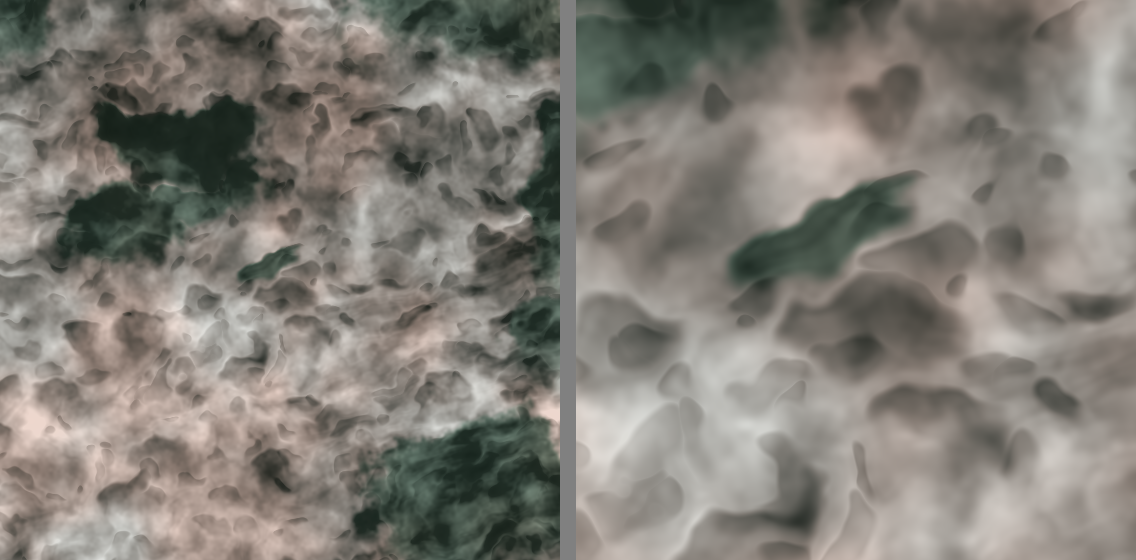
Left: the whole. Right: its middle third, enlarged.
Give the GLSL for this texture, as a Shadertoy shader.

```glsl
// Weathered pale rock face with shadowed hollows, small pits and tilted ledges.
// Layered value noise gives grain and top-lit relief; soft warped ellipses carve
// the hollows, jittered cells the pits; tone then picks a colour from a ramp.

const vec3 SHADOW = vec3(0.10, 0.125, 0.105);
const vec3 STONE = vec3(0.505, 0.475, 0.452);
const vec3 CHALK = vec3(0.89, 0.86, 0.845);
const vec3 MOSS_TINT = vec3(0.84, 1.03, 0.98);
const vec3 RUST_TINT = vec3(1.05, 0.98, 0.95);
const vec3 ASH_TINT = vec3(0.97, 1.01, 1.01);

float hash(vec2 p) {
    vec3 q = fract(p.xyx * 0.1031);
    q += dot(q, q.yzx + 33.33);
    return fract((q.x + q.y) * q.z);
}

vec2 rotate(vec2 p, float angle) {
    float c = cos(angle), s = sin(angle);
    return vec2(c * p.x + s * p.y, c * p.y - s * p.x);
}

// Smooth value noise from -1 to 1
float noise(vec2 p) {
    vec2 i = floor(p), f = fract(p);
    f = f * f * (3.0 - 2.0 * f);
    float low = mix(hash(i), hash(i + vec2(1, 0)), f.x);
    float high = mix(hash(i + vec2(0, 1)), hash(i + vec2(1, 1)), f.x);
    return 2.0 * mix(low, high, f.y) - 1.0;
}

float fbm(vec2 p, int octaves) {
    float sum = 0.0, amplitude = 0.5;
    for (int i = 0; i < octaves; i++) {
        sum += amplitude * noise(p);
        p = rotate(p, 0.6) * 2.03 + 17.3;
        amplitude *= 0.56;
    }
    return sum;
}

// Tilted ellipse: crisp overhang above, fading floor below
float hollow(vec2 p, vec2 centre, vec2 radii, float tilt, float ragged) {
    vec2 q = rotate(p - centre, tilt) / radii;
    float upper = smoothstep(-0.7, 0.6, q.y);
    float body = 1.0 - smoothstep(mix(0.3, 0.82, upper), 1.15, length(q) + ragged);
    return body * mix(0.65, 1.0, upper);
}

// Randomly placed round pits, one candidate per cell
float pits(vec2 p, float share, float seed) {
    vec2 cell = floor(p);
    float depth = 0.0;
    for (int y = -1; y <= 1; y++) {
        for (int x = -1; x <= 1; x++) {
            vec2 id = cell + vec2(x, y) + seed;
            vec2 centre = id - seed + vec2(hash(id + 3.1), hash(id + 8.7));
            float size = mix(0.22, 0.55, hash(id + 21.3));
            float present = step(hash(id + 40.9), share);
            float pit = hollow(p, centre, vec2(size * 1.25, size), 0.25, 0.0);
            depth = max(depth, present * pit);
        }
    }
    return depth;
}

// Large shadowed recesses
float caves(vec2 p, float ragged) {
    float d = hollow(p, vec2(0.33, 0.745), vec2(0.15, 0.080), 0.10, ragged);
    d = max(d, hollow(p, vec2(0.21, 0.60), vec2(0.11, 0.095), 0.10, ragged));
    d = max(d, 0.8 * hollow(p, vec2(0.33, 0.66), vec2(0.14, 0.040), 0.25, ragged));
    d = max(d, 0.9 * hollow(p, vec2(0.50, 0.53), vec2(0.045, 0.045), 0.0, ragged));
    d = max(d, 0.75 * hollow(p, vec2(0.87, 0.06), vec2(0.21, 0.18), 0.05, ragged));
    d = max(d, 0.95 * hollow(p, vec2(0.95, 0.08), vec2(0.07, 0.080), 0.0, ragged));
    d = max(d, 0.75 * hollow(p, vec2(0.84, 0.97), vec2(0.27, 0.130), 0.0, ragged));
    d = max(d, 0.8 * hollow(p, vec2(1.02, 0.60), vec2(0.07, 0.22), 0.0, ragged));
    d = max(d, 0.6 * hollow(p, vec2(0.99, 0.36), vec2(0.09, 0.10), 0.0, ragged));
    return max(d, 0.7 * hollow(p, vec2(0.0, 0.95), vec2(0.11, 0.12), 0.0, ragged));
}

// Height difference along the light direction, lit from above
float relief(vec2 p, vec2 lightStep) {
    return fbm(p, 4) - fbm(p + lightStep, 4);
}

vec3 rockColour(float tone) {
    vec3 dark = mix(SHADOW, STONE, clamp(tone * 2.0, 0.0, 1.0));
    return mix(dark, CHALK, clamp(tone * 2.0 - 1.0, 0.0, 1.0));
}

void mainImage(out vec4 fragColor, in vec2 fragCoord) {
    vec2 uv = fragCoord / iResolution.y;
    vec2 warp = vec2(fbm(uv * 8.0, 4), fbm(uv * 8.0 + 31.7, 4));
    vec2 p = uv + 0.07 * warp;
    float grain = fbm(uv * 17.0 + 5.0, 4);
    float broad = fbm(uv * 3.2 + 11.0, 3);

    // Ledges rise gently to the right and fade in and out
    vec2 along = rotate(uv + 0.03 * warp, 0.30);
    float ledgeArea = smoothstep(-0.25, 0.35, noise(uv * 3.0 + 52.0) + 0.5 * uv.x - 0.3 * uv.y);
    float ledges = relief(along * vec2(7.0, 24.0), vec2(-0.1, 0.5)) * ledgeArea;

    float cave = caves(p, 0.35 * grain);
    float pitDepth = 0.30 * pits(p * 11.0, 0.38, 4.0) + 0.17 * pits(p * 27.0, 0.35, 19.0);

    float tone = 0.66 + 0.28 * broad + 0.34 * grain;
    tone += 0.32 * relief(p * 10.0, vec2(-0.10, 0.28)) + 0.26 * ledges;
    tone -= 0.08 * smoothstep(0.35, 0.9, uv.y);
    tone -= pitDepth * (1.0 - 0.6 * cave) + 0.52 * cave;
    tone = max(tone, 0.05 + 0.15 * tone);

    // Green-grey recesses, rosy and ashen patches on the open face
    float patches = smoothstep(-0.4, 0.4, fbm(uv * 5.0 + 73.0, 3) - 0.15 * (uv.y - 0.5));
    vec3 colour = rockColour(tone) * mix(ASH_TINT, RUST_TINT, patches);
    colour *= mix(vec3(1.0), MOSS_TINT, smoothstep(0.1, 0.7, cave));
    fragColor = vec4(clamp(colour, 0.0, 1.0), 1.0);
}
```
